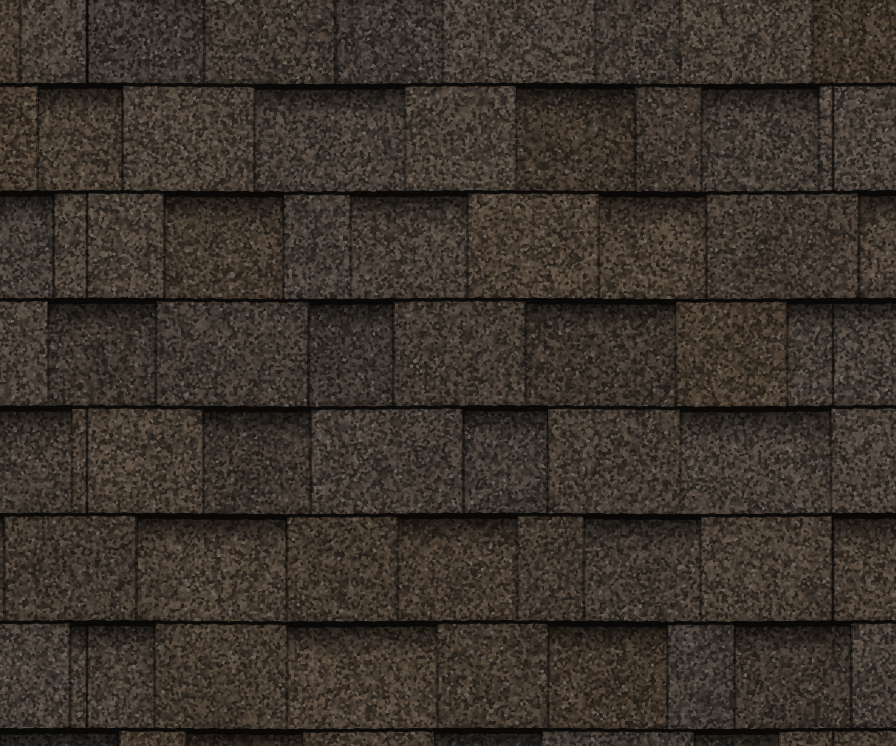
Give the GLSL for this texture, as a Shadertoy shader.

```glsl
// Dark brown architectural roof shingles: staggered courses of raised and recessed granule tabs.

float hash(vec2 p) {
    vec3 q = fract(p.xyx * vec3(0.1031, 0.1030, 0.0973));
    q += dot(q, q.yzx + 33.33);
    return fract((q.x + q.y) * q.z);
}

// Soft cellular noise: x = granule tone, y = chance of a pale granule
vec2 granules(vec2 p) {
    vec2 cell = floor(p), sum = vec2(0.0);
    float total = 0.0;
    for (int j = -1; j <= 1; j++)
    for (int i = -1; i <= 1; i++) {
        vec2 c = cell + vec2(i, j);
        vec2 d = c + vec2(hash(c + 17.3), hash(c + 71.9)) - p;
        float weight = exp(-12.0 * dot(d, d));
        sum += weight * vec2(hash(c + 5.1), step(0.965, hash(c + 43.7)));
        total += weight;
    }
    return sum / total;
}

// Layered sines for broad, uneven weathering
float mottle(vec2 p) {
    return sin(p.x * 3.1 + 2.0 * sin(p.y * 2.3)) * sin(p.y * 4.7 + sin(p.x * 5.3))
         + 0.6 * sin(p.x * 11.0 + 3.0 * sin(p.y * 7.0)) * sin(p.y * 13.0 + p.x * 4.0);
}

void mainImage(out vec4 fragColor, in vec2 fragCoord) {
    // One unit is the height of a course; y runs down from the first visible butt edge
    float pixel = 6.94 / iResolution.y;
    vec2 p = vec2(fragCoord.x, iResolution.y - fragCoord.y) * pixel;
    float wobble = 0.005 * sin(p.x * 1.7) + 0.003 * sin(p.x * 23.0) + 0.002 * sin(p.x * 61.0);
    float v = p.y - 0.78 + wobble;
    float course = clamp(floor(v) + 1.0, 0.0, 7.0);
    float drop = fract(v);

    // Ten tab widths form one strip; each course slides it sideways
    float widths[10] = float[10](1.11, 0.62, 1.09, 1.22, 1.0, 1.42, 0.79, 1.23, 1.4, 1.03);
    float stagger[8] = float[8](9.99, 4.8, 1.53, 7.32, 8.76, 3.7, 5.1, 0.0);
    float x = mod(p.x - stagger[int(course)], 10.91);
    int tab = 0;
    for (int i = 0; i < 9; i++) {
        if (x < widths[i]) break;
        x -= widths[i];
        tab = i + 1;
    }
    float side = min(x, widths[tab] - x);
    float recessed = float(1 - tab % 2);

    // Tab tone, tint and weathering
    vec2 id = vec2(float(tab) * 3.7 + 2.0, course * 7.3 + 5.0);
    vec3 color = vec3(0.242, 0.211, 0.183);
    color *= mix(0.93, 1.12, hash(id)) * mix(1.03, 0.97, recessed);
    color *= mix(vec3(0.97, 0.99, 1.03), vec3(1.05, 1.0, 0.92), hash(id + 31.0));
    color *= 1.0 + 0.03 * mottle(p);

    // Mineral granules with scattered pale chips
    vec2 grain = granules(p * 38.0);
    color *= 0.53 + 0.94 * grain.x;
    color = mix(color, vec3(0.46, 0.44, 0.41), 0.6 * grain.y);

    // Soft shade cast by the course above, deep on recessed tabs
    float shade = mix(0.86, 0.42, recessed);
    float reach = mix(0.1, 0.34, recessed) + 0.02 * sin(p.x * 19.0);
    color *= mix(shade, 1.0, smoothstep(0.0, reach, drop));
    color *= 1.0 - 0.12 * smoothstep(0.93, 1.0, drop);

    // Cut edges of tabs, and one butt joint per course on alternating sides
    float cut = 1.0 - smoothstep(0.006, 0.012 + pixel, side);
    color *= 1.0 - mix(0.25, 0.5, hash(id + 9.0)) * cut;
    color *= 1.0 - 0.1 * recessed * (1.0 - smoothstep(0.0, 0.06, side));
    float jointX = mod(course, 2.0) < 0.5 ? 0.81 : 7.75;
    float joint = 1.0 - smoothstep(0.004, 0.01 + pixel, abs(p.x - jointX));
    color *= 1.0 - 0.6 * joint;

    // Black gap under each butt edge
    float gapDepth = mix(0.026, 0.05, recessed);
    float gap = 1.0 - smoothstep(gapDepth - 0.5 * pixel, gapDepth + pixel, drop);
    gap = max(gap, smoothstep(1.0 - pixel, 1.0, drop));
    color = mix(color, vec3(0.03, 0.028, 0.024), 0.93 * gap);

    fragColor = vec4(color, 1.0);
}
```
